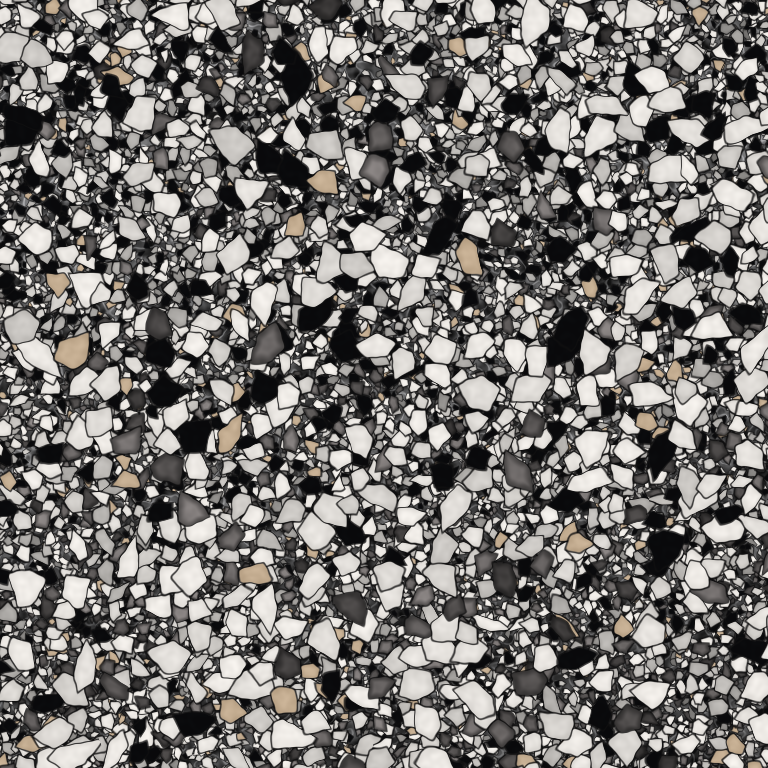
Write a Shadertoy shader that draws this texture.

```glsl
// Terrazzo: pale, black and grey stone chips crowded in a dark veined binder.
// Four jittered grids of rounded random polygons are laid from fine to coarse,
// each chip with a thin dark rim; gradient noise varies binder and stone mix.

#define COARSE_CELLS 25.0
#define SIZE_STEP 1.65
#define LAYERS 4
#define SIDES 5
#define RIM_WIDTH 0.0021
#define RIM_OPACITY 0.8
#define EDGE_SOFTNESS 0.0011
#define PALE_SHARE 0.70
#define TAN_SHARE 0.05

const float TAU = 6.28319;
const vec3 PALE = vec3(1.0, 0.985, 0.965);
const vec3 TAN = vec3(0.78, 0.69, 0.58);
const vec3 BLACK = vec3(0.035, 0.037, 0.045);
const vec3 GREY = vec3(1.0, 0.96, 0.95);
const vec3 RIM = vec3(0.06, 0.058, 0.06);

vec4 hash4(vec2 p) {
    vec4 q = fract(p.xyxy * vec4(0.1031, 0.1030, 0.0973, 0.1099));
    q += dot(q, q.wzxy + 33.33);
    return fract((q.xxyz + q.yzzw) * q.zywx);
}

float cornerSlope(vec2 corner, vec2 offset) {
    float angle = TAU * hash4(corner + 57.0).x;
    return dot(vec2(cos(angle), sin(angle)), offset);
}

// Gradient noise, roughly -0.7 to 0.7
float noise(vec2 p) {
    vec2 i = floor(p), f = p - i;
    vec2 u = f * f * f * (f * (f * 6.0 - 15.0) + 10.0);
    vec2 e = vec2(1.0, 0.0);
    return mix(mix(cornerSlope(i, f), cornerSlope(i + e, f - e), u.x),
               mix(cornerSlope(i + e.yx, f - e.yx), cornerSlope(i + e.xx, f - e.xx), u.x), u.y);
}

// 0 where black stone and grey binder prevail, 1 where soft grey stone does
float stoneZone(vec2 uv) {
    return smoothstep(0.25, 0.8, 1.0 - uv.y + 0.45 * noise(uv * 4.0));
}

// Binder: mottled greys crossed by fine light veins
vec3 binder(vec2 uv) {
    float mottle = 0.5 + noise(uv * 45.0) + 0.5 * noise(uv * 110.0);
    float vein = 1.0 - smoothstep(0.0, 0.13, abs(noise(uv * 62.0 + 9.0)));
    float tone = mix(0.06, 0.48, clamp(mottle, 0.0, 1.0)) + 0.22 * vein;
    return vec3(0.99, 0.99, 1.0) * tone * mix(1.0, 0.72, stoneZone(uv));
}

// Rounded polygon: a high power norm over randomly turned sides
float chipDistance(vec2 p, vec2 seed, float radius) {
    vec4 shape = hash4(seed + 11.0);
    float turn = TAU * shape.x, stretch = mix(1.0, 1.38, shape.y * shape.y);
    float c = cos(turn), s = sin(turn);
    p = mat2(c, s, -s, c) * p * vec2(stretch, 1.0 / stretch) / radius;
    float sum = 0.0;
    for (int k = 0; k < SIDES; k++) {
        vec4 side = hash4(seed + 23.0 + 3.7 * float(k));
        float angle = TAU * (float(k) + 0.75 * side.x) / float(SIDES);
        float reach = mix(0.72, 1.13, side.y);
        sum += pow(max(dot(p, vec2(cos(angle), sin(angle))) / reach, 0.0), 12.0);
    }
    return (pow(sum, 1.0 / 12.0) - 1.0) * radius;
}

vec3 chipColour(vec2 uv, vec2 centre, vec4 pick, float fineness, float depth) {
    float grain = 0.05 * noise(uv * 90.0);
    if (pick.x < PALE_SHARE) {
        float tone = mix(0.95, mix(0.80, 0.42, fineness), pick.y * pick.y);
        vec3 stone = pick.z < TAN_SHARE ? TAN : PALE * tone;
        return stone + grain - 0.05 * (1.0 - depth);
    }
    float greyChance = mix(0.25, 0.68, stoneZone(centre));
    if (pick.y > greyChance) return BLACK + 0.3 * max(grain, 0.0);
    float tone = mix(0.2, 0.5, pick.z);
    return GREY * (tone * mix(0.7, 1.1, depth) + grain);
}

// One grid of chips; neighbours overlap in a fixed order
void layChips(inout vec3 colour, vec2 uv, float cells, float share, float fineness) {
    vec2 home = floor(uv * cells);
    float soft = max(EDGE_SOFTNESS, 0.7 / iResolution.y);
    float rim = min(RIM_WIDTH, 0.13 / cells);
    for (int y = -1; y <= 1; y++)
    for (int x = -1; x <= 1; x++) {
        vec2 id = home + vec2(x, y);
        vec2 seed = id + cells * 7.0;
        vec4 place = hash4(seed);
        if (place.z > share) continue;
        vec2 centre = (id + mix(vec2(0.12), vec2(0.88), place.xy)) / cells;
        float radius = mix(0.29, 0.53, place.w) / cells;
        vec2 offset = uv - centre;
        if (dot(offset, offset) > 5.0 * radius * radius) continue;
        float d = chipDistance(offset, seed, radius);
        if (d > rim + soft) continue;
        float depth = smoothstep(0.0, 0.6, -d / radius);
        vec3 stone = chipColour(uv, centre, hash4(seed + 41.0), fineness, depth);
        colour = mix(colour, RIM, RIM_OPACITY * (1.0 - smoothstep(rim - soft, rim + soft, d)));
        colour = mix(colour, stone, 1.0 - smoothstep(-soft, soft, d));
    }
}

void mainImage(out vec4 fragColor, in vec2 fragCoord) {
    vec2 uv = fragCoord / iResolution.y;
    // Slight warp keeps chip sides from being ruler straight
    vec2 warped = uv + 0.0022 * vec2(noise(uv * 75.0), noise(uv * 75.0 + 31.0));
    vec3 colour = binder(uv);
    for (int layer = LAYERS - 1; layer >= 0; layer--) {
        float level = float(layer);
        float cells = COARSE_CELLS * pow(SIZE_STEP, level);
        layChips(colour, warped, cells, 0.50 + 0.09 * level, level / float(LAYERS - 1));
    }
    fragColor = vec4(clamp(colour, 0.0, 1.0), 1.0);
}
```
